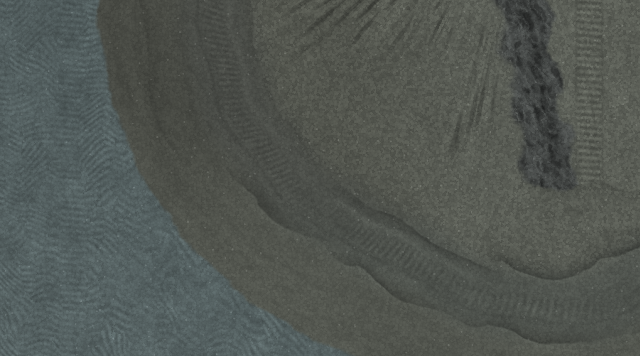
This texture is drawn by a WebGL 2 fragment shader. Its source:

```glsl
#version 300 es
precision highp float;
// Aerial view of a gravel mound ringed by wheel ruts, beside blue-grey ground pressed with tread marks.
uniform vec2 u_resolution;
out vec4 fragColor;

vec2 hash2(vec2 p) {
  vec3 h = fract(p.xyx * vec3(.1031, .103, .0973));
  h += dot(h, h.yzx + 33.33);
  return fract((h.xx + h.yz) * h.zy);
}

// Cellular noise: nearest distance and two random values of the cell
vec3 cells(vec2 p) {
  vec2 base = floor(p), id = base;
  float near = 9.;
  for (int k = 0; k < 9; k++) {
    vec2 c = base + vec2(k % 3 - 1, k / 3 - 1);
    float d = length(c + hash2(c) - p);
    if (d < near) { near = d; id = c; }
  }
  return vec3(near, hash2(id + 17.));
}

// Layered, turning sines, about -1 to 1
float mottle(vec2 p) {
  float sum = 0., amp = .5;
  for (int i = 0; i < 5; i++) {
    sum += amp * sin(p.x + 1.3 * sin(p.y)) * cos(p.y * .9 + sin(p.x * .7));
    p = mat2(1.3, 1.2, -1.2, 1.3) * p + 2.7;
    amp *= .68;
  }
  return sum;
}

float ramp(float a, float b, float x) { return smoothstep(a, b, x); }

// Shadow with a sharp start at zero and a soft tail
float ledge(float x, float tail) {
  return ramp(-.004, .004, x) * exp(-max(x, 0.) / tail);
}

float band(float x, float halfWidth, float soft) {
  return 1. - ramp(halfWidth - soft, halfWidth + soft, abs(x));
}

float ribs(float along, float period) { return sin(6.2832 * along / period); }

// Flat ground: scraps of tread, each with its own tilt and depth
vec3 treadGround(vec2 p) {
  vec2 w = p + .012 * vec2(sin(p.y * 31. + 4. * p.x), sin(p.x * 37.));
  vec3 scrap = cells(w * vec2(17, 10) + .25 * mottle(p * 50.));
  float tilt = (scrap.y - .5) * 1.5 + .5 * ramp(.55, 0., p.y);
  float tread = ribs(dot(w, vec2(sin(tilt), cos(tilt))), .0165) * (.3 + .8 * scrap.z);
  float column = band(p.x - .2 - .008 * sin(p.y * 7.), .032, .006);
  tread = mix(tread, .75 * ribs(p.y + .1 * p.x, .0175), column);
  float shade = 1. + .095 * tread * (.75 + .6 * mottle(p * 27. + 5.));
  shade += .05 * (scrap.y - .5) + .07 * mottle(w * 19.) + .05 * mottle(p * 75.);
  return vec3(.328, .375, .377) * shade * mix(1.02, .97, p.y);
}

void main() {
  vec2 p = gl_FragCoord.xy / u_resolution.y;
  vec2 v = p - vec2(1.33, 1.001);
  float a = atan(v.y, v.x);
  float soil = mottle(p * 9.), crumbs = mottle(p * 48.);
  float q = length(v) - .2 * ramp(-2., -1.1, a);  // ring radius, opening to the right
  float wavy = q + .006 * sin(a * 17.) + .006 * soil;
  float ring = ramp(.6, .66, q);

  // Base tones from the inner slope to the outer rim
  vec3 slope = mix(vec3(.325, .335, .305), vec3(.352, .365, .335), ramp(.9, 1.4, p.x));
  vec3 ringTone = mix(vec3(.292, .302, .282), vec3(.313, .33, .308), ramp(.6, .2, p.y));
  vec3 rim = mix(vec3(.285, .293, .268), vec3(.325, .337, .309), ramp(.75, .15, p.y));
  vec3 col = mix(slope, ringTone, ramp(.57, .67, wavy));
  col = mix(col, rim, ramp(.78, .87, wavy));
  float shade = 1. + .035 * soil + .025 * crumbs;

  // Scraped streaks and a ribbed rut that follow the ring
  shade += ring * .05 * mottle(vec2(a * 5. + 2., wavy * 55.));
  float tread = ribs(a * .73 + .35 * q + .003 * crumbs, .0175);
  shade += band(wavy - .73, .03, .01) * (.08 * tread * (.6 + .5 * soil) - .02);
  shade += .06 * band(wavy - .685, .006, .012) - .09 * band(wavy - .772, .003, .009);

  // Scalloped ledges: inner foot, right-hand hollows, outer step
  float right = ramp(-1.55, -1.42, a);
  float foot = q - .625 - .022 * ramp(-2.45, -2.15, a) - .005 * sin(a * 21.) - .004 * crumbs;
  float depth = mix(.1, .27, ramp(-2.25, -2.1, a)) * (1. - right) * (.8 + .5 * soil);
  shade -= depth * (ledge(foot, .017) - .25 * band(foot - .04, .004, .012));
  float hollow = .61 + .032 * abs(sin(a * 9. + .6)) + .004 * crumbs - q;
  shade -= right * (.27 * ledge(hollow, .022) - .1 * ledge(-hollow, .012));
  float outer = .825 + .012 * sin(a * 10. + .8) + .01 * sin(a * 27. + 2. * soil) - q;
  depth = (.04 + .19 * ramp(-2.75, -2.3, a)) * (.75 + .45 * sin(a * 13. + 1.));
  shade -= depth * (ledge(outer, .023) - .4 * ledge(-outer, .014));
  shade -= .1 * ledge(.94 + .015 * sin(a * 13.) - q, .022) * ramp(-2.5, -2.75, a);

  // Rills fanning down from beyond the top edge
  vec2 w = p - vec2(1.5, 1.45);
  float fan = atan(w.x, -w.y), reach = length(w);
  vec3 rill = cells(vec2(fan * 32. + .35 * soil, reach * 4. + fan * 3.));
  float upper = ramp(.78, .96, p.y + .05 * soil) * band(p.x - 1.06, .24, .08);
  float lower = band(fan + .22, .08, .05) * band(reach - .73, .17, .08);
  float groove = mottle(vec2(fan * 85., reach * 7.));
  float cut = .09 * groove - .2 * ramp(.4, .15, rill.x) * step(.35, rill.z);
  shade += (1. - ring) * (max(upper, lower) * cut + .025 * groove);

  // Plateau at right: crumbled lower edge and an upright tread lane
  float cliffX = p.x - 1.465 - .17 * (1. - p.y);
  float drop = p.y - .475 - .012 * sin(p.x * 31.) - .008 * crumbs;
  float above = ramp(-.006, .006, drop), laneX = p.x - 1.655;
  shade += above * ramp(.06, .08, cliffX) * (.02 + .04 * mottle(p * vec2(80, 9)));
  shade -= .13 * ledge(-drop, .014) * ramp(1.44, 1.52, p.x);
  shade += above * band(laneX, .034, .006) * (.1 * ribs(p.y + .08 * p.x, .0185) - .03);
  shade -= above * .1 * band(abs(laneX) - .037, .002, .005);
  float streak = ramp(.5, 1., sin(p.y * 75. - p.x * 14. + 2. * soil));
  shade -= .1 * streak * band(p.y - .38, .035, .02) * ramp(1.5, 1.62, p.x);

  // Dark broken cliff of slanting folds
  float side = cliffX + .012 * sin(p.y * 38.) + .016 * mottle(p * 33.);
  float cliff = ramp(-.09, -.055, side) * ramp(.075, .055, side) * above;
  vec2 fold = vec2(p.x * 34. + p.y * 17., p.y * 17. - p.x * 9.);
  fold += .5 * vec2(mottle(p * 37.), mottle(p * 41. + 3.));
  vec3 crag = cells(fold);
  float face = .9 - .24 * ramp(.5, .1, crag.x) + .2 * (crag.y - .5);
  face += .16 * mottle(fold * vec2(2.6, 1.1)) - .12 * band(cliffX - .015, .025, .025);
  col = mix(col, vec3(.318, .332, .325), cliff) * mix(shade, face, cliff);

  // Lay the mound over the flat ground
  float edge = q + .005 * sin(a * 29.) + .006 * crumbs;
  col = mix(col, treadGround(p), ramp(1.045, 1.059, edge));

  // Grit, coarser on the slope, with a few pale pebbles
  vec3 grit = cells(p * 145.), pebble = cells(p * 70.);
  col *= 1. + mix(.19, .12, ring) * (grit.y - .5) + .1 * (.42 - grit.x);
  col += .08 * step(.96, pebble.y) * ramp(.26, .08, pebble.x);
  fragColor = vec4(col, 1);
}
```
